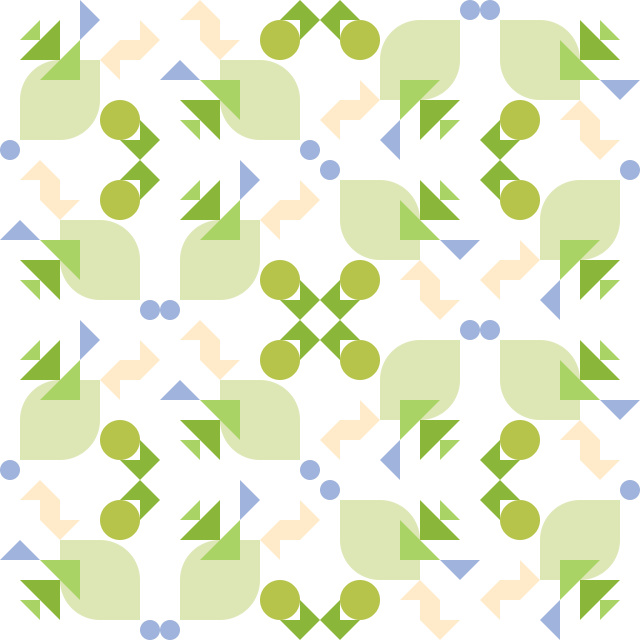
Reproduce this pattern procedurally as a Shadertoy shader.

```glsl
// Four by four grid of quarter-turned tiles with leaves, stepped triangles, berries and ribbons.

const float TILES = 4.0;
const float UNITS = 8.0; // grid units along one tile side

const vec3 PAPER = vec3(1.0);
const vec3 LEAF  = vec3(0.867, 0.902, 0.710);
const vec3 DARK  = vec3(0.541, 0.718, 0.227);
const vec3 LIGHT = vec3(0.667, 0.827, 0.396);
const vec3 OLIVE = vec3(0.714, 0.769, 0.294);
const vec3 BLUE  = vec3(0.627, 0.702, 0.863);
const vec3 PEACH = vec3(1.000, 0.922, 0.788);

const float DIAGONAL = 0.7071;

float disc(vec2 p, float radius) {
    return length(p) - radius;
}

// Square with two opposite corners fully rounded
float leaf(vec2 p, float halfSize) {
    float square = max(abs(p.x), abs(p.y));
    return (p.x * p.y > 0.0 ? length(p) : square) - halfSize;
}

// Right triangle whose legs run left and up from its corner
float cornerTriangle(vec2 p, float leg) {
    return max(max(p.x, p.y), -(p.x + p.y + leg) * DIAGONAL);
}

// Triangle with an upright base at x = 0 and its tip at x = size
float pennant(vec2 p, float size) {
    return max(-p.x, (p.x + abs(p.y) - size) * DIAGONAL);
}

// Diamond with one quarter removed
float chevron(vec2 p, float size) {
    float diamond = (abs(p.x) + abs(p.y) - size) * DIAGONAL;
    return max(diamond, min(-p.x, -p.y));
}

// Two offset arrowheads joined by a square, symmetric under a half turn
float ribbon(vec2 p) {
    p = p.x < 0.0 ? -p : p;
    float head = (p.x + abs(p.y + 0.5) - 1.5) * DIAGONAL;
    return max(head, min(0.5 - p.x, abs(p.y) - 0.5));
}

vec2 quarterTurns(vec2 p, int turns) {
    for (int i = 0; i < turns; i++) p = vec2(-p.y, p.x);
    return p;
}

vec3 paint(vec3 base, vec3 ink, float dist, float pixel) {
    return mix(base, ink, clamp(0.5 - dist / pixel, 0.0, 1.0));
}

// One tile, with its origin at the upper left and y pointing down
vec3 tileColor(vec2 p, float pixel) {
    vec3 color = paint(PAPER, LEAF, leaf(p - vec2(3.0, 5.0), 2.0), pixel);

    // Stepped triangles along the diagonal
    color = paint(color, LIGHT, cornerTriangle(p - vec2(2.0), 1.0), pixel);
    color = paint(color, DARK, cornerTriangle(p - vec2(3.0), 2.0), pixel);
    color = paint(color, LIGHT, cornerTriangle(p - vec2(4.0), 2.0), pixel);

    // Berry and its bracket
    color = paint(color, DARK, chevron(p - vec2(7.0), 1.0), pixel);
    color = paint(color, OLIVE, disc(p - vec2(6.0), 1.0), pixel);

    // Small accents
    color = paint(color, PEACH, ribbon(p - vec2(6.5, 2.5)), pixel);
    color = paint(color, BLUE, pennant(p - vec2(4.0, 1.0), 1.0), pixel);
    return paint(color, BLUE, disc(p - vec2(0.5, 7.5), 0.5), pixel);
}

void mainImage(out vec4 fragColor, in vec2 fragCoord) {
    vec2 uv = fragCoord / iResolution.xy;
    vec2 grid = vec2(uv.x, 1.0 - uv.y) * TILES;
    ivec2 cell = ivec2(floor(grid));

    // Checkered quarter turns, with a further half turn in the right half
    int turns = (cell.x + cell.y) % 2 + 2 * (cell.x / 2);
    vec2 p = quarterTurns(fract(grid) - 0.5, turns) + 0.5;

    float pixel = TILES * UNITS / min(iResolution.x, iResolution.y);
    fragColor = vec4(tileColor(p * UNITS, pixel), 1.0);
}
```
